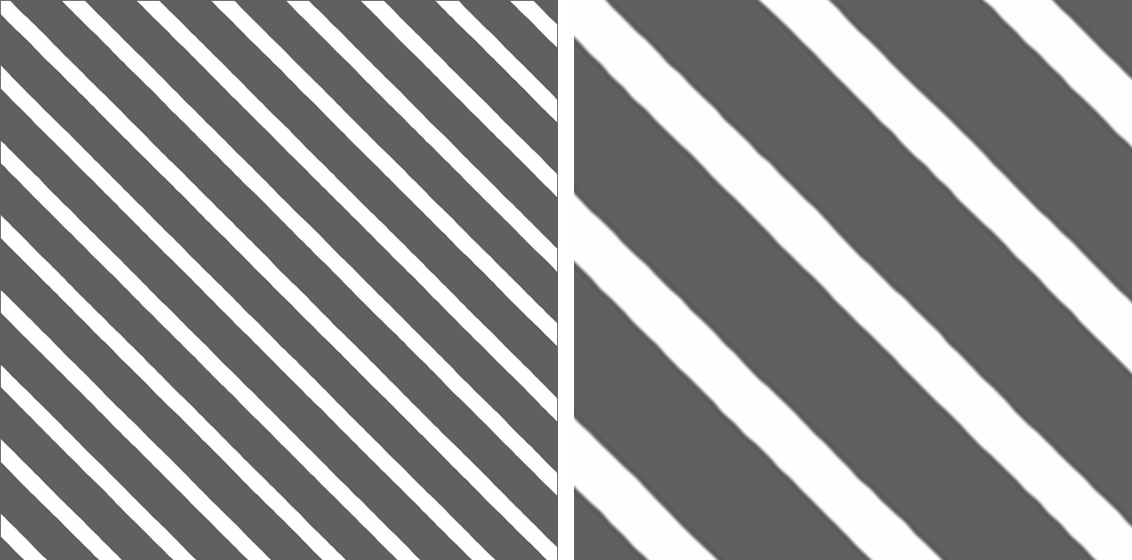
Left, the full canvas; right, a detail of the centre.
Write a WebGL 1 fragment shader that draws this pattern.

```glsl
precision highp float;

uniform vec2 u_resolution;

const vec3 GROUND_GRAY = vec3(0.376);
const vec3 STRIPE_WHITE = vec3(0.995);
const float REPEATS = 7.5;         // stripes per canvas height
const float STRIPE_SHARE = 0.308;  // white part of each repeat
const float STRIPE_SHIFT = 0.0033; // offset from the corner diagonal
const float EDGE_SOFTNESS = 0.0021;
const float FRAY_FINE = 0.0011;
const float FRAY_COARSE = 0.0012;
const float FINE_CELLS = 75.0;
const float COARSE_CELLS = 16.0;
const float RIM_SHADE = 0.06;
const float RIM_WIDTH = 0.003;
const float BORDER_WIDTH = 0.0014;

float hash(vec2 cell) {
  return fract(sin(dot(cell, vec2(12.9898, 78.233))) * 43758.5453);
}

// Smooth noise from -0.5 to 0.5 along one stripe edge
float edgeNoise(float along, float edgeId) {
  float cell = floor(along);
  float t = smoothstep(0.0, 1.0, fract(along));
  return mix(hash(vec2(cell, edgeId)), hash(vec2(cell + 1.0, edgeId)), t) - 0.5;
}

// Signed horizontal distance to the nearest stripe, negative inside
float stripeDistance(vec2 p) {
  float phase = (p.x + p.y - 1.0 + STRIPE_SHIFT) * REPEATS + 0.5;
  float offset = fract(phase) - 0.5;
  float edgeId = 2.0 * floor(phase) + step(0.0, offset);
  float along = p.x - p.y;
  float fray = FRAY_FINE * edgeNoise(along * FINE_CELLS, edgeId)
             + FRAY_COARSE * edgeNoise(along * COARSE_CELLS, edgeId + 37.0);
  return (abs(offset) - 0.5 * STRIPE_SHARE) / REPEATS + fray;
}

void main() {
  vec2 p = gl_FragCoord.xy / u_resolution.y;
  float aspect = u_resolution.x / u_resolution.y;
  float pixel = 1.0 / u_resolution.y;

  // Frayed diagonal stripes
  float d = stripeDistance(p);
  float softness = max(EDGE_SOFTNESS, pixel);
  float stripe = 1.0 - smoothstep(-softness, softness, d);

  // Slightly darker rim on the ground beside each stripe
  float rim = 1.0 - smoothstep(0.0, RIM_WIDTH, abs(d - RIM_WIDTH));
  vec3 ground = GROUND_GRAY * (1.0 - RIM_SHADE * rim);

  // Hairline border on the left, right and top
  float toBorder = min(min(p.x, aspect - p.x), 1.0 - p.y);
  float inner = smoothstep(-0.5 * pixel, 0.5 * pixel, toBorder - BORDER_WIDTH);

  gl_FragColor = vec4(mix(ground, STRIPE_WHITE, stripe * inner), 1.0);
}
```
